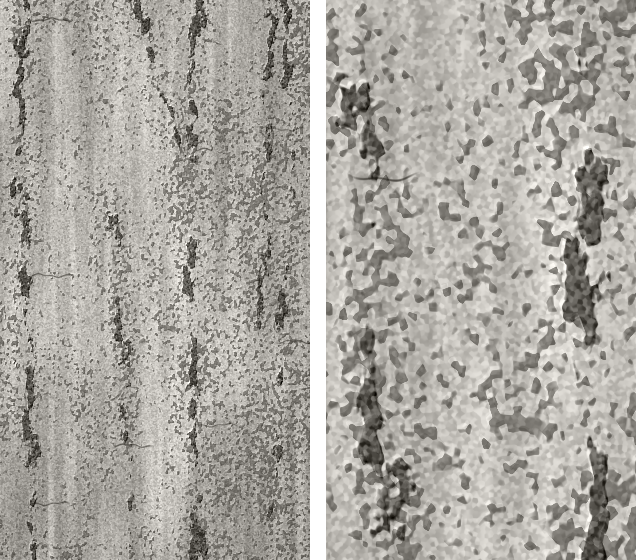
Left, the full canvas; right, a detail of the centre.
This texture is drawn by a Shadertoy shader. Its source:

```glsl
// Weathered pale plaster with ragged vertical seams, pitted patches and hairline cracks.

vec2 hash2(vec2 p) {
    vec3 q = fract(p.xyx * vec3(.1031, .1030, .0973));
    q += dot(q, q.yzx + 33.33);
    return fract((q.xx + q.yz) * q.zy);
}

// Cellular noise: random cell values blended by distance to their points.
float cellNoise(vec2 p) {
    vec2 cell = floor(p), f = fract(p), sum = vec2(0.);
    for (int y = -1; y <= 1; y++)
    for (int x = -1; x <= 1; x++) {
        vec2 o = vec2(x, y);
        vec2 d = o + hash2(cell + o) - f;
        float weight = exp(-6. * dot(d, d));
        sum += weight * vec2(hash2(cell + o + 71.).x, 1.);
    }
    return sum.x / sum.y;
}

float layers(vec2 p) {
    return .5 * cellNoise(p) + .3 * cellNoise(p * 2.1 + 17.) + .2 * cellNoise(p * 4.3 + 43.);
}

// Seam paths, each from xy to zw, in canvas widths.
const vec4 seamPaths[9] = vec4[9](
    vec4(.08, 1.82, .05, 1.12), vec4(.08, 1.20, .11, -.02),
    vec4(.37, 1.12, .43, -.02), vec4(.43, 1.82, .59, 1.29),
    vec4(.635, 1.82, .605, 1.25), vec4(.605, 1.25, .64, -.02),
    vec4(.88, 1.82, .84, .75), vec4(.91, 1.82, .96, 1.10),
    vec4(.93, 1.00, .88, .15));

// Closeness to the nearest seam: x is the core, y a wide halo.
vec2 seams(vec2 p) {
    p.x += .008 * sin(p.y * 17.) + .005 * sin(p.y * 41. + 2.);
    vec2 near = vec2(0.);
    for (int i = 0; i < 9; i++) {
        vec4 s = seamPaths[i];
        vec2 along = s.zw - s.xy;
        float t = clamp(dot(p - s.xy, along) / dot(along, along), 0., 1.);
        float d = length(p - s.xy - t * along);
        float width = .021 + .008 * sin(p.y * (9. + float(i)) + float(i) * 4.);
        near = max(near, exp(-d * d / vec2(width * width, .0045)));
    }
    return near;
}

// Worn areas: the right side and the foot of the wall.
float wear(vec2 p) {
    return .6 * smoothstep(.6, 1., p.x) + .5 * smoothstep(.75, 0., p.y);
}

// Depth of the surface damage: x is gouges, y is small pits.
vec2 damage(vec2 p) {
    vec2 seam = seams(p);
    float ragged = layers(p * vec2(44., 27.));
    float breaks = cellNoise(p * vec2(9., 7.) + 5.);
    float gouge = smoothstep(.53, .66, .6 * seam.x + 1.1 * (ragged - .5) + .5 * (breaks - .5));

    float patches = layers(p * vec2(7., 2.6) + 31.);
    float grain = cellNoise(p * vec2(135., 115.));
    float limit = .82 - .9 * (patches - .5) - .17 * seam.y - .13 * wear(p);
    float pits = smoothstep(limit - .04, limit + .16, grain);
    return vec2(gouge, pits);
}

// Short sideways hairlines that start near the seams.
float hairlines(vec2 p) {
    float ink = 0.;
    float soft = 1. / iResolution.x;
    for (int i = 0; i < 9; i++) {
        vec2 rnd = hash2(vec2(i, 7.3));
        float x = p.x - .1 - .265 * float(i % 4);
        float y = p.y - 1.75 * (float(i) + rnd.x) / 9.;
        y += .004 * sin(p.x * 55. + float(i)) + .002 * sin(p.x * 141.);
        float span = .06 + .09 * rnd.y;
        float thick = .0008 + .0022 * rnd.x * cellNoise(p * 40.);
        float ends = smoothstep(-.01, .01, x) * smoothstep(span, span - .02, x);
        ink = max(ink, ends * smoothstep(thick + soft, thick - soft, abs(y)));
    }
    return ink;
}

void mainImage(out vec4 fragColor, in vec2 fragCoord) {
    vec2 p = fragCoord / iResolution.x;

    // Streaked, dusty plaster
    float fine = cellNoise(p * 230. + 9.) - .5;
    float streak = layers(p * vec2(30., 1.3)) - .5;
    float stain = layers(p * vec2(5., 1.4) + 60.) - .5;
    float tone = .745 + .24 * streak + .28 * stain + .2 * fine - .11 * wear(p);

    // Pits, gouges and hairlines
    vec2 hurt = damage(p);
    tone = mix(tone, .43 + .15 * fine, .8 * hurt.y);
    tone = mix(tone, .32 + .35 * fine, .92 * hurt.x);
    tone = mix(tone, .23, .8 * hairlines(p));

    // Raking light from the lower right across the broken edges
    vec2 lit = damage(p + vec2(.003, -.004));
    tone += dot(lit - hurt, vec2(.13, .06));

    // Slightly darkened corners
    vec2 centred = fragCoord / iResolution.xy - .5;
    tone -= .12 * dot(centred, centred);

    vec3 warmTint = vec3(.012, 0., -.024);
    fragColor = vec4(clamp(tone + warmTint, 0., 1.), 1.);
}
```
